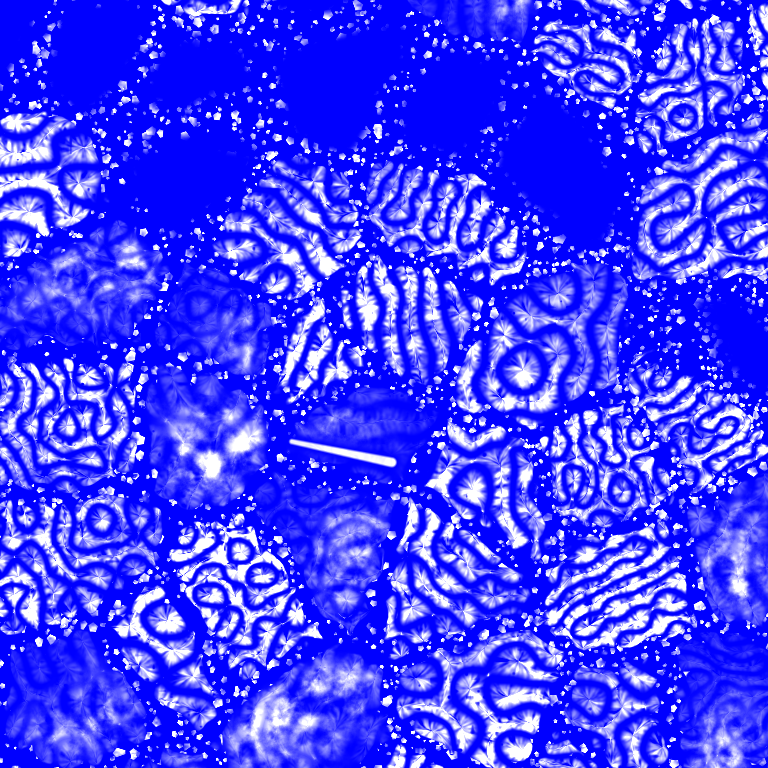
A Shadertoy shader for this texture:

```glsl
float hash(vec2 p) {
    return fract(sin(dot(p, vec2(127.1, 311.7))) * 43758.5453);
}

vec2 hash2(vec2 p) {
    return vec2(hash(p), hash(p + 37.3));
}

vec2 heading(float angle) {
    return vec2(cos(angle), sin(angle));
}

float noise(vec2 p) {
    vec2 i = floor(p), f = fract(p);
    f = f * f * (3.0 - 2.0 * f);
    return mix(mix(hash(i), hash(i + vec2(1, 0)), f.x),
               mix(hash(i + vec2(0, 1)), hash(i + vec2(1, 1)), f.x), f.y);
}

float fbm(vec2 p) {
    float sum = 0.0, amp = 0.5;
    for (int i = 0; i < 5; i++) {
        sum += amp * noise(p);
        p = mat2(1.6, 1.2, -1.2, 1.6) * p + 5.7;
        amp *= 0.5;
    }
    return sum;
}

// Nearest clump: xy = offset from its centre, z = gap to the next, w = seed
vec4 clump(vec2 p) {
    vec2 base = floor(p), offset = vec2(0);
    float nearest = 9.0, second = 9.0, seed = 0.0;
    for (int y = -2; y <= 2; y++)
    for (int x = -2; x <= 2; x++) {
        vec2 id = base + vec2(x, y);
        vec2 q = p - id - 0.1 - 0.8 * hash2(id + 3.0);
        float d = length(q);
        if (d < nearest) {
            second = nearest;
            nearest = d;
            offset = q;
            seed = hash(id + 71.0);
        } else second = min(second, d);
    }
    return vec4(offset, second - nearest, seed);
}

// Winding folds from random plane waves: x = signed height, yz = slope
vec3 folds(vec2 p, float freq, float seed) {
    vec3 sum = vec3(0);
    for (int i = 0; i < 8; i++) {
        vec2 r = hash2(vec2(i, seed * 91.0));
        vec2 dir = heading(6.2832 * r.x);
        float phase = freq * dot(p, dir) + 6.2832 * r.y;
        sum += vec3(cos(phase), -sin(phase) * dir);
    }
    return sum / max(length(sum), 0.01);
}

// Angular shaded fragments scattered in a jittered grid
float chips(vec2 p, float scale, float amount) {
    vec2 g = p * scale, base = floor(g);
    float light = 0.0;
    for (int y = -1; y <= 1; y++)
    for (int x = -1; x <= 1; x++) {
        vec2 id = base + vec2(x, y);
        vec2 q = g - id - hash2(id + scale);
        float crowd = amount * (0.4 + 1.2 * noise(id * 7.0 / scale));
        if (hash(id + 19.0) > crowd) continue;
        float turn = 6.2832 * hash(id + 5.0), d = 0.0;
        for (int k = 0; k < 5; k++) {
            float reach = 0.55 + 0.6 * hash(id + float(k) * 7.1);
            d = max(d, dot(q, heading(turn + 1.2566 * float(k))) / reach);
        }
        float size = mix(0.18, 0.45, hash(id + 11.0));
        float shade = 0.35 + 0.75 * hash(id + 23.0) + dot(q, heading(turn)) * 1.2;
        shade += 0.6 * (noise(g * 5.0) - 0.5);
        light = max(light, shade * smoothstep(size, size - 0.09, d));
    }
    return clamp(light, 0.0, 1.0);
}

void mainImage(out vec4 fragColor, in vec2 fragCoord) {
    vec2 p = fragCoord / iResolution.y;
    vec2 ragged = p + 0.045 * (vec2(fbm(p * 14.0), fbm(p * 14.0 + 40.0)) - 0.5);
    vec4 cell = clump(ragged * 6.0 + 2.0);
    float kind = cell.w;
    float style = fract(kind * 57.0);

    // Folded surface with streaks running across every ridge
    vec2 bent = p + 0.012 * (vec2(noise(p * 28.0), noise(p * 28.0 + 9.0)) - 0.5);
    vec3 fold = folds(bent, mix(80.0, 165.0, style), kind);
    float height = abs(fold.x);
    vec2 across = fold.yz / max(length(fold.yz), 0.01);
    float streak = 0.0;
    for (int j = -4; j <= 4; j++)
        streak += noise((p + across * float(j) * 0.0022) * 250.0) / 9.0;
    float relief = dot(across * sign(fold.x), heading(2.2));
    float lit = 0.78 + 3.0 * (streak - 0.5) + 0.25 * relief;
    lit *= smoothstep(0.22, 0.92, height) * mix(0.8, 1.25, fract(kind * 131.0));
    lit *= smoothstep(0.16, 0.36, noise(p * 130.0) + 0.25 * height);
    float tilt = dot(cell.xy, heading(kind * 90.0));
    lit *= clamp(1.0 + 0.6 * tilt, 0.4, 1.2);

    // Clump types: empty, hazy or crisply folded
    float body = smoothstep(0.19, 0.23, cell.z + 0.12 * height);
    float haze = smoothstep(0.1, 0.5, cell.z) * clamp(0.5 + 1.3 * tilt, 0.0, 1.0);
    haze *= smoothstep(0.28, 0.75, fbm(p * 50.0)) * (0.75 + 0.5 * height);
    haze += 0.25 * lit * body;
    bool empty = kind < 0.19;
    float value = empty ? 0.0 : kind < 0.36 ? haze : lit * body;

    // Loose fragments fill the gaps and thin out in the empty clumps
    float loose = empty ? 1.0 - smoothstep(0.1, 0.3, cell.z) : 1.0 - body;
    float debris = max(chips(p, 58.0, 0.55), chips(p + 0.37, 95.0, 0.4));
    value = max(value, debris * loose);

    // Pale tapered stem
    vec2 axis = vec2(0.13, -0.027), q = p - vec2(0.38, 0.425);
    float along = clamp(dot(q, axis) / dot(axis, axis), 0.0, 1.0);
    float d = length(q - axis * along) - mix(0.003, 0.006, along);
    value *= smoothstep(0.0, 0.02, d);
    value = max(value, smoothstep(0.002, -0.002, d) * (0.85 + 0.3 * streak));

    fragColor = vec4(mix(vec3(0, 0, 1), vec3(1), clamp(value, 0.0, 1.0)), 1.0);
}
```
